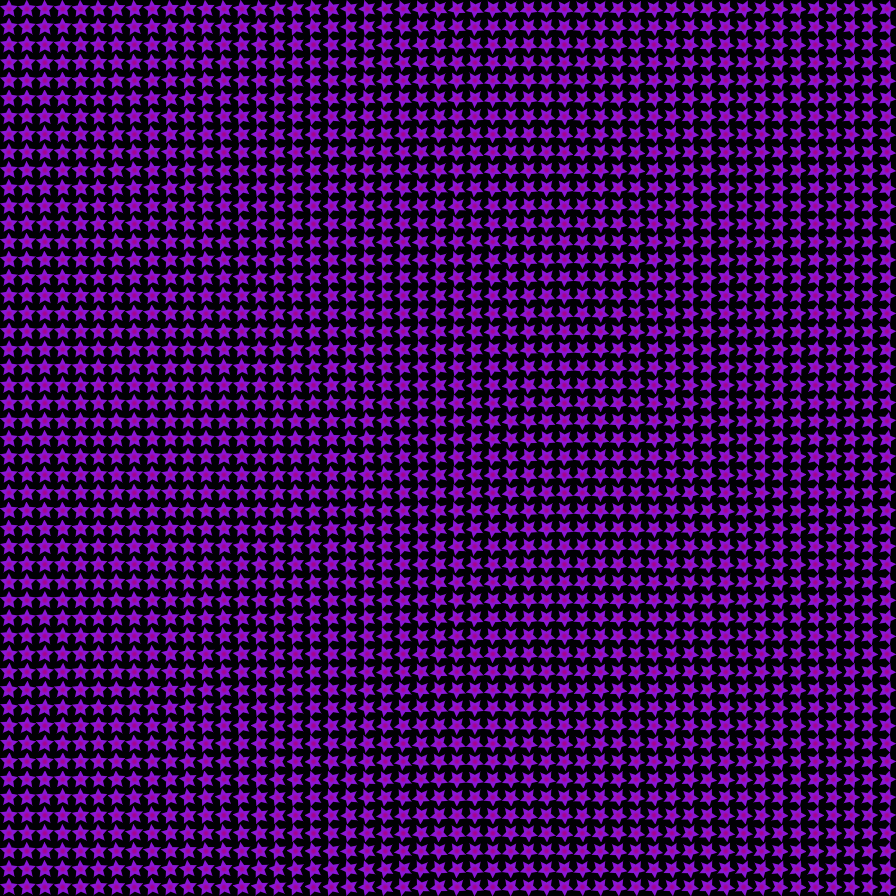
A WebGL 1 fragment shader for this pattern:

```glsl
precision highp float;
// Grid of violet five-pointed stars that slowly turn across a black ground.

uniform vec2 u_resolution;

const float REPEATS = 50.0;        // stars across and down
const float TIP_RADIUS = 0.52;     // in cells; tips are clipped by the cell
const float VALLEY_RADIUS = 0.26;
const float EDGE_SOFTNESS = 0.65;  // half width of the edge, in pixels
const float TURN_ACROSS = 0.95;    // radians from left to right
const float TURN_WOBBLE = 0.30;    // uneven part of the turning
const float WOBBLE_SCALE = 3.0;
const vec3 GROUND = vec3(0.005, 0.0, 0.015);
const vec3 STAR_CORE = vec3(0.65, 0.01, 0.55);
const vec3 STAR_RIM = vec3(0.54, 0.09, 0.84);
const float PI = 3.14159265;

vec2 hashGradient(vec2 p) {
  float h = fract(sin(dot(p, vec2(127.1, 311.7))) * 43758.5);
  return vec2(cos(2.0 * PI * h), sin(2.0 * PI * h));
}

float gradientNoise(vec2 p) {
  vec2 i = floor(p);
  vec2 f = fract(p);
  vec2 w = f * f * f * (f * (f * 6.0 - 15.0) + 10.0);
  float a = dot(hashGradient(i), f);
  float b = dot(hashGradient(i + vec2(1.0, 0.0)), f - vec2(1.0, 0.0));
  float c = dot(hashGradient(i + vec2(0.0, 1.0)), f - vec2(0.0, 1.0));
  float d = dot(hashGradient(i + 1.0), f - 1.0);
  return mix(mix(a, b, w.x), mix(c, d, w.x), w.y);
}

// Signed distance to the star's edge lines, with one tip at the given angle.
float starDistance(vec2 p, float tipAngle) {
  float sector = 2.0 * PI / 5.0;
  float angle = atan(p.y, p.x + 0.00001) - tipAngle;
  angle = abs(mod(angle + 0.5 * sector, sector) - 0.5 * sector);
  vec2 folded = length(p) * vec2(cos(angle), sin(angle));
  vec2 tip = vec2(TIP_RADIUS, 0.0);
  vec2 valley = VALLEY_RADIUS * vec2(cos(0.5 * sector), sin(0.5 * sector));
  vec2 edge = valley - tip;
  return dot(folded - tip, normalize(vec2(edge.y, -edge.x)));
}

void main() {
  vec2 grid = gl_FragCoord.xy / u_resolution * REPEATS;
  vec2 cellId = floor(grid);
  vec2 p = fract(grid) - 0.5;

  // One orientation per star, drifting smoothly over the canvas
  vec2 place = (cellId + 0.5) / REPEATS;
  float turn = TURN_ACROSS * smoothstep(0.05, 1.0, place.x)
             + TURN_WOBBLE * gradientNoise(place * WOBBLE_SCALE);

  float softness = EDGE_SOFTNESS * REPEATS / u_resolution.y;
  float d = starDistance(p, 0.5 * PI + turn);
  float coverage = 1.0 - smoothstep(-softness, softness, d);

  // Magenta core fading to a violet rim
  vec3 star = mix(STAR_CORE, STAR_RIM, smoothstep(0.03, 0.23, length(p)));
  gl_FragColor = vec4(mix(GROUND, star, coverage), 1.0);
}
```
